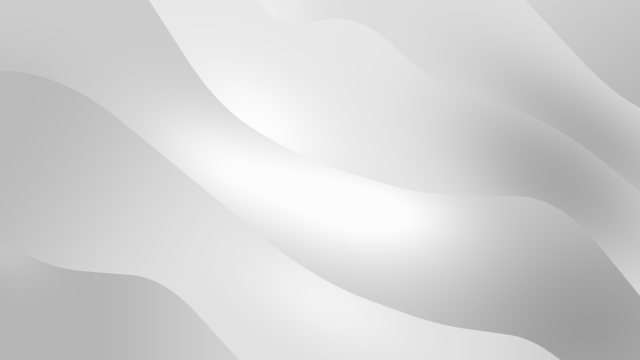
Give the GLSL for this background, as a Shadertoy shader.

```glsl
// Rounded knee: 0 before the centre, slope 1 after it
float bend(float x, float centre, float halfWidth) {
    float t = x - centre;
    float u = clamp(0.5 + 0.5 * t / halfWidth, 0.0, 1.0);
    return halfWidth * u * u + max(t - halfWidth, 0.0);
}

// Soft elliptical spot, tilted by an angle
float glow(vec2 p, vec2 centre, vec2 radius, float angle) {
    vec2 q = p - centre;
    float c = cos(angle), s = sin(angle);
    q = vec2(c * q.x + s * q.y, c * q.y - s * q.x) / radius;
    return exp(-dot(q, q));
}

// Lays a sheet over everything below its upper edge
float cover(float under, float sheet, float depth) {
    return mix(under, sheet, clamp(0.5 + depth / fwidth(depth), 0.0, 1.0));
}

void mainImage(out vec4 fragColor, in vec2 fragCoord) {
    // Canvas is 4.32 units high, y measured downwards from the top
    vec2 p = vec2(fragCoord.x, iResolution.y - fragCoord.y) * 4.32 / iResolution.y;
    float x = p.x;

    // Upper edges of the sheets, from back to front
    float edgeCorner = 1.07 * (x - 6.3) - 0.55 * bend(x, 7.35, 0.35);
    float edgeUpper = 1.25 * (x - 3.07) - 1.4 * bend(x, 3.33, 0.27)
        + 1.08 * bend(x, 4.32, 0.38) - 0.61 * bend(x, 5.2, 0.4) + 0.5 * bend(x, 6.65, 0.6);
    float edgeMiddle = 1.55 * (x - 1.785) - 0.85 * bend(x, 2.57, 0.35)
        - 0.4 * bend(x, 3.5, 0.6) - 0.27 * bend(x, 5.0, 0.35) + 1.2 * bend(x, 6.72, 0.5);
    float edgeLower = 0.85 + 0.82 * bend(x, 0.72, 0.72) - 0.46 * bend(x, 3.8, 0.65)
        - 0.22 * bend(x, 5.25, 0.35) + 0.57 * bend(x, 6.35, 0.25);
    float edgeFront = 2.88 + 0.57 * x - 0.49 * bend(x, 0.6, 0.4) + 1.02 * bend(x, 1.97, 0.4);

    // Light and shadow on each sheet
    float corner = 0.83 - 0.035 * (x - 6.3) - 0.05 * p.y;
    float upper = 0.87 + 0.06 * glow(p, vec2(3.2, 0.2), vec2(0.6), 0.0)
        - 0.19 * glow(p, vec2(7.1, 1.7), vec2(1.5, 0.55), 0.61);
    float middle = 0.91 + 0.08 * glow(p, vec2(3.1, 1.5), vec2(0.95, 0.55), 0.6)
        - 0.25 * glow(p, vec2(6.75, 2.2), vec2(1.5, 0.85), 0.64);
    float lower = 0.8 + 0.2 * glow(p, vec2(3.9, 2.4), vec2(1.9, 0.75), 0.35)
        + 0.06 * glow(p, vec2(2.5, 1.9), vec2(0.8, 0.45), 0.6)
        + 0.06 * glow(p, vec2(4.9, 2.55), vec2(0.8, 0.4), 0.1)
        - 0.19 * glow(p, vec2(7.0, 3.9), vec2(1.7, 1.3), 0.0)
        - 0.04 * glow(p, vec2(0.0, 1.0), vec2(0.9, 0.5), 0.0);
    float front = mix(0.73, 0.88, smoothstep(0.3, 3.2, 0.8 * x + 0.55 * (p.y - 1.0)))
        + 0.07 * glow(p, vec2(3.9, 3.6), vec2(1.1, 0.5), 0.45)
        - 0.06 * glow(p, vec2(6.8, 4.3), vec2(0.8), 0.0);
    float nearest = 0.71 + 0.11 * smoothstep(1.0, 2.9, x)
        + 0.06 * glow(p, vec2(0.1, 3.0), vec2(0.5, 0.35), 0.5);

    // Stack the sheets
    float shade = cover(upper, corner, edgeCorner - p.y);
    shade = cover(middle, shade, edgeUpper - p.y);
    shade = cover(shade, lower, p.y - edgeMiddle);
    shade = cover(shade, front, p.y - edgeLower);
    shade = cover(shade, nearest, p.y - edgeFront);

    fragColor = vec4(vec3(min(shade, 0.99)), 1.0);
}
```
